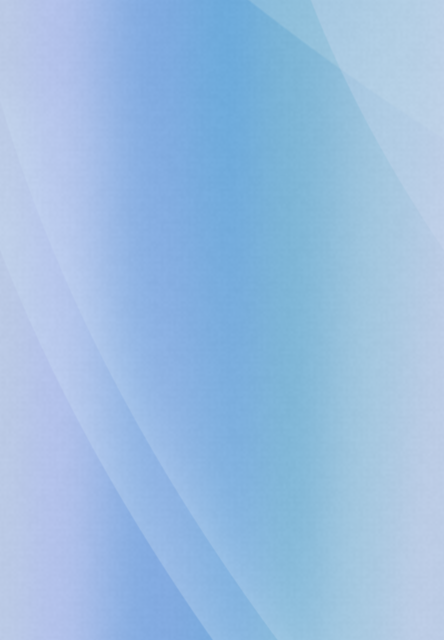
Write a Shadertoy shader that draws this background.

```glsl
// Soft blue backdrop with translucent curved veils sweeping across two corners.

// Sine-free hash in the range 0 to 1
float hash(vec2 p) {
    vec3 q = fract(vec3(p.xyx) * 0.1031);
    q += dot(q, q.yzx + 33.33);
    return fract((q.x + q.y) * q.z);
}

// Smoothly interpolated lattice noise
float noise(vec2 p) {
    vec2 cell = floor(p), f = fract(p);
    f = f * f * (3.0 - 2.0 * f);
    return mix(mix(hash(cell), hash(cell + vec2(1, 0)), f.x),
               mix(hash(cell + vec2(0, 1)), hash(cell + vec2(1, 1)), f.x), f.y);
}

// Lilac, blue, teal and pale blue from left to right
vec3 backdrop(float x) {
    vec3 c = mix(vec3(0.73, 0.79, 0.90), vec3(0.70, 0.76, 0.92), smoothstep(0.0, 0.13, x));
    c = mix(c, vec3(0.50, 0.67, 0.88), smoothstep(0.11, 0.36, x));
    c = mix(c, vec3(0.43, 0.67, 0.86), smoothstep(0.34, 0.52, x));
    c = mix(c, vec3(0.49, 0.71, 0.84), smoothstep(0.51, 0.66, x));
    c = mix(c, vec3(0.64, 0.78, 0.875), smoothstep(0.63, 0.82, x));
    return mix(c, vec3(0.735, 0.80, 0.90), smoothstep(0.78, 0.96, x));
}

// Crisp on the edge where d is zero, fading away over the given reach
float veil(float d, float reach) {
    float blur = max(0.003, 1.0 / iResolution.x);
    return smoothstep(-blur, blur, d) * exp(-max(d, 0.0) / reach);
}

// Parabola through zero with a starting slope and a bend
float bow(float s, float slope, float bend) {
    return s * (slope + bend * s);
}

void mainImage(out vec4 fragColor, in vec2 fragCoord) {
    vec2 uv = fragCoord / iResolution.xy;
    float x = uv.x, down = 1.0 - uv.y;

    // The pale right side leans outward toward the top
    vec3 color = backdrop(x - 0.11 * uv.y * smoothstep(0.55, 1.0, x));

    // The blue core turns slightly greyer away from the top
    float core = smoothstep(0.25, 0.5, x) * (1.0 - smoothstep(0.5, 0.68, x));
    color += vec3(0.035, 0.0, 0.005) * core * smoothstep(0.1, 0.6, down);

    // Signed distances from the edges of the veils
    float inner = x - bow(down - 0.156, 0.417, 0.383);
    float outer = x - bow(down - 0.39, 0.56, 0.37);
    float crest = bow(x - 0.56, 0.546, -0.12) - down;
    float flank = x - 0.70 - bow(down, 0.56, 0.53);

    // Lower left band; the parabolas only hold below their starting heights
    vec3 mist = vec3(0.79, 0.87, 0.95);
    float innerGlow = veil(inner, 0.14) * smoothstep(0.08, 0.22, down);
    float outerGlow = veil(outer, 0.18) * smoothstep(0.05, 0.39, down);
    float band = 1.0 - smoothstep(-0.003, 0.003, inner);
    color = mix(color, mist, 0.33 * outerGlow * band);
    color = mix(color, mist, 0.40 * innerGlow);

    // Crossing veils in the upper right
    color = mix(color, vec3(0.76, 0.86, 0.91), 0.28 * veil(crest, 0.5));
    color = mix(color, vec3(0.79, 0.84, 0.93), 0.34 * veil(flank, 0.6));

    // Fine even weave with a little mottling
    vec2 thread = 6.2832 * uv * vec2(67, 96);
    float weave = 0.25 * (cos(thread.x) + cos(thread.y));
    float grain = noise(uv * vec2(178, 256)) + 0.6 * noise(uv * vec2(60, 86)) - 0.8;
    fragColor = vec4(color + 0.012 * grain + 0.006 * weave, 1.0);
}
```
